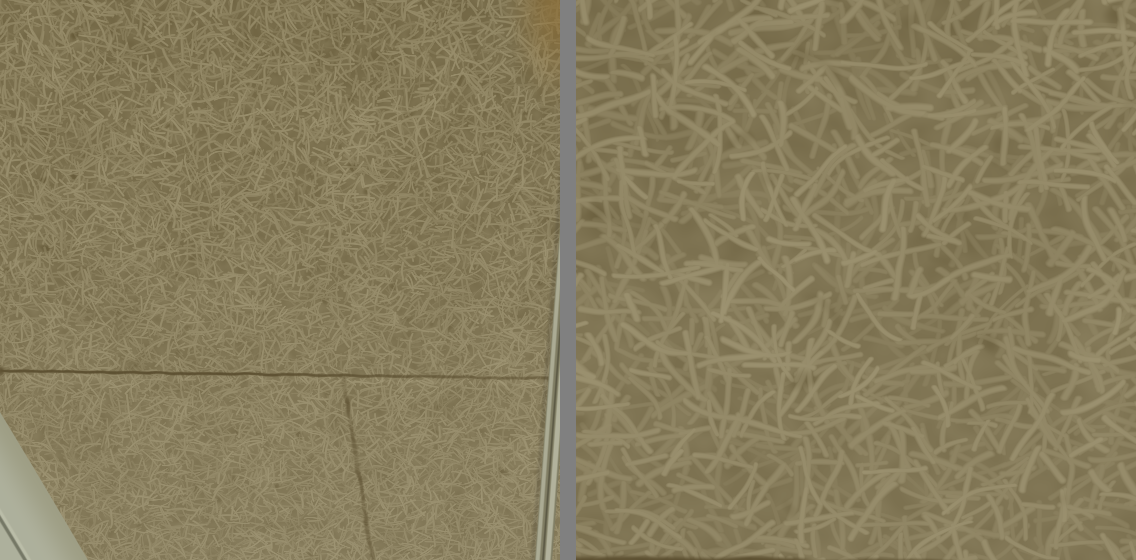
Left: the whole. Right: its middle third, enlarged.
Write a Shadertoy shader that draws this texture.

```glsl
vec3 hash3(vec2 p) {
    vec3 q = fract(p.xyx * vec3(0.1031, 0.1030, 0.0973));
    q += dot(q, q.yxz + 33.33);
    return fract((q.xxy + q.yzz) * q.zyx);
}

float corner(vec2 cell, vec2 offset, vec2 f) {
    return dot(hash3(cell + offset + 71.0).xy * 2.0 - 1.0, f - offset);
}

float gradientNoise(vec2 p) {
    vec2 i = floor(p), f = fract(p);
    vec2 u = f * f * f * (f * (f * 6.0 - 15.0) + 10.0);
    return mix(mix(corner(i, vec2(0, 0), f), corner(i, vec2(1, 0), f), u.x),
               mix(corner(i, vec2(0, 1), f), corner(i, vec2(1, 1), f), u.x), u.y);
}

// Height of the tallest strand in one layer of scattered, gently bent strands
float strandLayer(vec2 p, float seed) {
    vec2 home = floor(p);
    float height = 0.0;
    for (int y = -1; y <= 1; y++)
    for (int x = -1; x <= 1; x++) {
        vec2 cell = home + vec2(x, y);
        vec3 place = hash3(cell + seed * 37.0 + 200.0);
        vec3 form = hash3(cell + seed * 53.0 + 500.0);
        float angle = place.z * 3.14159;
        vec2 along = vec2(cos(angle), sin(angle));
        vec2 d = p - cell - 0.5 - (place.xy - 0.5) * 0.7;
        vec2 local = vec2(dot(d, along), dot(d, vec2(-along.y, along.x)));
        float halfLength = mix(0.3, 0.9, form.x);
        local.y += (form.y - 0.5) * 0.5 * local.x * local.x;
        float dist = length(vec2(max(abs(local.x) - halfLength, 0.0), local.y));
        float body = 1.0 - smoothstep(0.02, mix(0.11, 0.17, form.y), dist);
        height = max(height, body * mix(0.55, 1.05, form.z));
    }
    return height;
}

vec3 woodWool(vec2 uv) {
    // Strands shrink toward the bottom, as the panel recedes
    vec2 p = (uv - vec2(0.5, 1.0)) * (1.0 + 0.25 * (1.0 - uv.y)) + 3.0;
    p += 0.006 * vec2(gradientNoise(p * 28.0), gradientNoise(p * 28.0 + 40.0));
    float height = 0.36 + 0.3 * gradientNoise(p * 55.0);
    for (int i = 0; i < 6; i++) {
        float seed = float(i);
        float turn = seed * 0.9;
        mat2 rotation = mat2(cos(turn), sin(turn), -sin(turn), cos(turn));
        height = max(height, strandLayer(rotation * p * 33.0 + seed * 7.3, seed));
    }
    // Lower contrast below, plus broad stains and small pits
    height = mix(0.69, height, mix(0.72, 0.95, smoothstep(0.1, 0.8, uv.y)));
    height += 0.14 * gradientNoise(uv * 7.0 + 9.0) + 0.16 * gradientNoise(uv * 24.0);
    height -= 0.35 * smoothstep(0.3, 0.6, gradientNoise(uv * 42.0 + 17.0));
    vec3 color = mix(vec3(0.425, 0.382, 0.255), vec3(0.600, 0.562, 0.432), height);
    return color + mix(vec3(0.016, 0.016, 0.018), vec3(-0.022, -0.026, -0.032), uv.y);
}

float band(float d, float from, float to, float soft) {
    return smoothstep(from - soft, from + soft, d) * (1.0 - smoothstep(to - soft, to + soft, d));
}

void mainImage(out vec4 fragColor, in vec2 fragCoord) {
    vec2 uv = fragCoord / iResolution.xy;
    float soft = max(0.0012, 0.7 / iResolution.y);
    vec3 color = woodWool(uv);

    // Warm glow in the upper right corner
    float glow = 1.0 - smoothstep(0.0, 0.16, length((uv - 1.0) * vec2(1.5, 0.75)));
    color = mix(color, vec3(0.56, 0.43, 0.20), glow * 0.6);

    // Panel seams
    float wobble = 0.003 * gradientNoise(uv * 35.0);
    float seamY = 0.338 - 0.014 * uv.x + wobble;
    float seam = 1.0 - smoothstep(0.0008, 0.0042, abs(uv.y - seamY));
    seam *= mix(0.9, 0.5, smoothstep(0.4, 0.95, uv.x));
    float knot = 1.0 - smoothstep(0.003, 0.014, length(uv - vec2(0.0, 0.337)));
    float seamX = 0.612 + 0.16 * (0.33 - uv.y) + 2.0 * wobble;
    float upright = 1.0 - smoothstep(0.001, 0.006, abs(uv.x - seamX));
    upright *= step(uv.y, seamY) * (0.4 + 0.6 * gradientNoise(uv * 30.0 + 5.0));
    color = mix(color, vec3(0.35, 0.30, 0.18), max(max(seam, knot * 0.8), upright));
    float lip = band(uv.y - seamY, -0.014, -0.005, 0.003);
    color += 0.018 * lip;

    // Pale beam in the lower left corner
    float beam = dot(uv, vec2(0.860, 0.511)) - 0.135 - 0.12 * uv.x * (0.157 - uv.x);
    vec3 paint = mix(vec3(0.68, 0.69, 0.61), vec3(0.62, 0.62, 0.52), smoothstep(-0.07, 0.0, beam));
    paint = mix(paint, vec3(0.46, 0.47, 0.40), band(beam, -0.100, -0.094, 0.002));
    paint += 0.05 * band(beam, -0.094, -0.088, 0.002);
    color = mix(color, paint, 1.0 - smoothstep(-soft, soft, beam));

    // Metal rail along the right side
    float rail = (uv.x - 0.955 - 0.075 * uv.y) / 0.031;
    float edge = soft / 0.031;
    vec3 metal = mix(vec3(0.50, 0.49, 0.39), vec3(0.67, 0.67, 0.58), band(rail, 0.05, 0.28, 0.06));
    metal = mix(metal, vec3(0.36, 0.35, 0.27), band(rail, 0.42, 0.52, 0.05));
    metal = mix(metal, vec3(0.70, 0.70, 0.61), band(rail, 0.60, 0.90, 0.06));
    color *= 1.0 - 0.12 * band(rail, -0.25, 0.0, 0.12);
    color = mix(color, metal, band(rail, 0.0, 1.0, edge));

    fragColor = vec4(clamp(color, 0.0, 1.0), 1.0);
}
```
